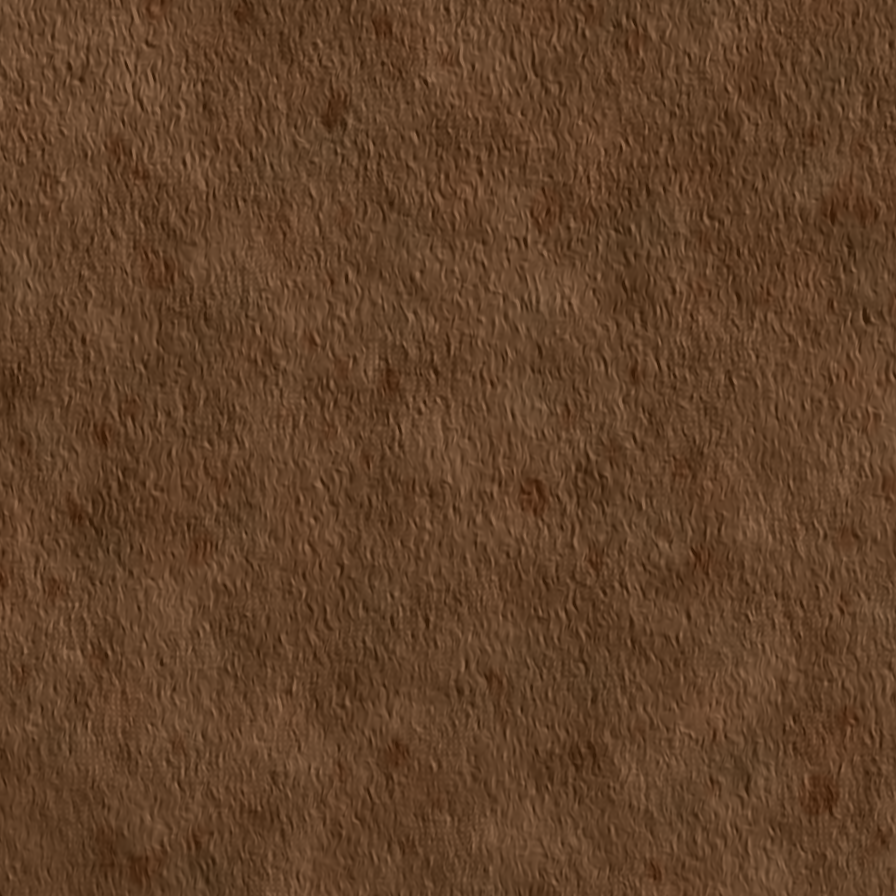
Write a WebGL 1 fragment shader that draws this texture.

```glsl
precision highp float;
// Worn brown woven cloth with dense upright fibres, soft stains and dark reddish pits.
uniform vec2 u_resolution;

#define DARK_BROWN vec3(0.293, 0.182, 0.094)
#define LIGHT_BROWN vec3(0.468, 0.335, 0.232)
#define RUST_SHIFT vec3(0.022, -0.006, -0.010)
#define FIBRE_SCALE vec2(92.0, 62.0)
#define RELIEF_GAIN 0.95
#define THREADS vec2(150.0, 138.0)
#define WEAVE_DEPTH 0.17
#define STAIN_GAIN 0.24
#define PIT_SCALE 20.0
#define PIT_DEPTH 0.34
#define LIGHT_STEP vec2(0.0019, 0.0012)

const float TAU = 6.2831853;

vec3 hash3(vec2 cell) {
  vec3 q = fract(cell.xyx * vec3(0.1031, 0.1030, 0.0973));
  q += dot(q, q.yxz + 33.33);
  return fract((q.xxy + q.yzz) * q.zyx);
}

// Cellular noise: one soft bump or dent per cell, about -1 to 1.
float softCells(vec2 p) {
  vec2 cell = floor(p);
  float sum = 0.0;
  for (int y = -1; y <= 1; y++) {
    for (int x = -1; x <= 1; x++) {
      vec2 neighbour = cell + vec2(float(x), float(y));
      vec3 rnd = hash3(neighbour);
      vec2 d = p - neighbour - rnd.xy;
      sum += (2.0 * rnd.z - 1.0) * exp(-6.0 * dot(d, d));
    }
  }
  return sum;
}

// Cellular noise of short strands: most run upright, some lie across.
float strands(vec2 p) {
  vec2 cell = floor(p);
  float sum = 0.0;
  for (int y = -1; y <= 1; y++) {
    for (int x = -1; x <= 1; x++) {
      vec2 neighbour = cell + vec2(float(x), float(y));
      vec3 rnd = hash3(neighbour);
      vec3 style = hash3(neighbour + 71.0);
      vec2 d = p - neighbour - rnd.xy;
      float angle = 0.12 + (style.x - 0.5) * 0.7 + step(0.76, style.y) * TAU * 0.25;
      float c = cos(angle);
      float s = sin(angle);
      float across = c * d.x + s * d.y;
      float along = c * d.y - s * d.x;
      sum += (2.0 * rnd.z - 1.0) * exp(-18.0 * across * across - 5.0 * along * along);
    }
  }
  return sum;
}

// Overlapping strands at three sizes, made wavy by layered sines.
float fibreHeight(vec2 p) {
  p.x += 0.0012 * sin(p.y * 190.0 + 3.0 * sin(p.x * 43.0));
  p.y += 0.0010 * sin(p.x * 170.0 + 3.0 * sin(p.y * 37.0));
  return strands(p * FIBRE_SCALE)
       + 0.8 * strands(p * FIBRE_SCALE * 1.17 + 200.0)
       + 0.7 * strands(p * FIBRE_SCALE * 1.55 + 400.0);
}

// Interlaced threads, bent by layered sines.
float weave(vec2 p) {
  vec2 bend = vec2(sin(p.y * 47.0 + 2.0 * sin(p.x * 29.0)) + 0.6 * sin(p.y * 113.0 + p.x * 61.0),
                   sin(p.x * 41.0 + 2.0 * sin(p.y * 33.0)) + 0.6 * sin(p.x * 97.0 - p.y * 53.0));
  vec2 thread = sin(TAU * THREADS * (p + 0.0025 * bend));
  return 0.5 * thread.x * thread.y + 0.65 * thread.x + 0.35 * thread.y;
}

void main() {
  vec2 p = gl_FragCoord.xy / min(u_resolution.x, u_resolution.y);

  // Stains at several sizes: slanting dents and faint upright streaks
  vec2 slant = vec2(p.x + p.y, 0.65 * (p.y - p.x));
  float broad = softCells(p * 4.0 + 11.0);
  float stain = 0.75 * broad + 0.9 * softCells(p * 9.0 + 37.0)
              + softCells(slant * 18.0 + 83.0) + 0.75 * softCells(slant * 34.0 + 131.0)
              + 0.7 * softCells(p * vec2(75.0, 24.0) + 307.0);

  // Fibre relief lit from the upper right, more raised toward the top
  float height = fibreHeight(p);
  float relief = height - fibreHeight(p + LIGHT_STEP);
  float nap = 0.88 + 0.24 * p.y + 0.3 * broad;

  // Scattered pits
  vec2 pitPoint = p * vec2(1.15, 0.9) * PIT_SCALE + 51.0;
  float pit = smoothstep(0.38, 0.95, softCells(pitPoint));

  float weaveShow = smoothstep(-0.5, 0.5, softCells(p * 16.0 + 163.0));
  float tone = 0.51 + STAIN_GAIN * stain
             + RELIEF_GAIN * nap * relief + 0.06 * height
             + WEAVE_DEPTH * weaveShow * weave(p)
             - PIT_DEPTH * pit;

  // Brown ramp with rust and olive drift
  float rust = 0.4 * softCells(p * 13.0 + 211.0) + 0.6 * pit;
  vec3 cloth = mix(DARK_BROWN, LIGHT_BROWN, clamp(tone, -0.45, 1.5));
  gl_FragColor = vec4(cloth + RUST_SHIFT * rust, 1.0);
}
```
